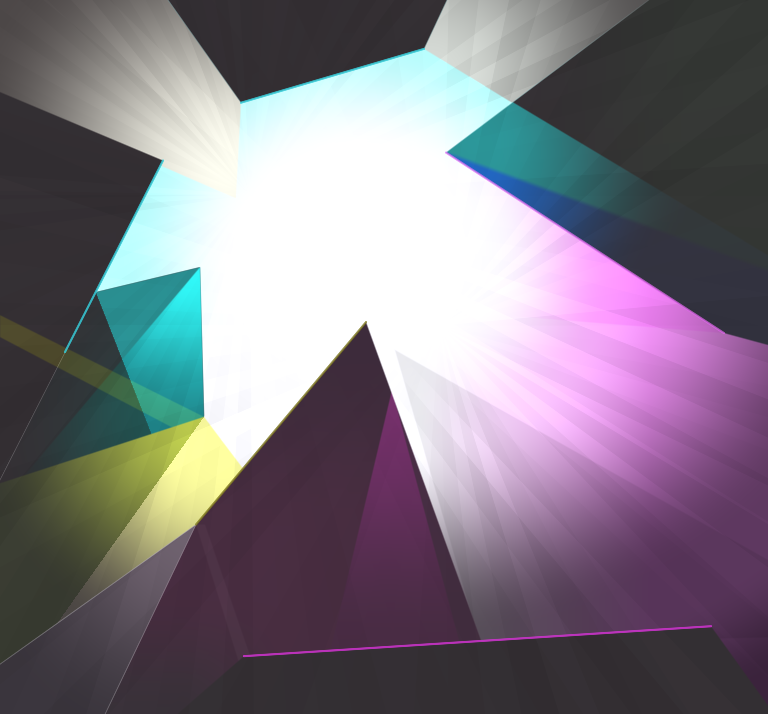
This background is drawn by a Shadertoy shader. Its source:

```glsl
const vec2 CANVAS = vec2(7.68, 7.16);
const vec3 DARK = vec3(.2, .182, .198);
const vec3 CYAN = vec3(.72, 1., 1.);
const vec3 TEAL = vec3(.17, .58, .59);

float hash(float n) { return fract(sin(n * 91.7) * 4375.5); }

// Smooth half plane: 1 on the left of the line from a to b
float side(vec2 p, vec2 a, vec2 b, float px) {
    vec2 d = normalize(b - a);
    return smoothstep(-px, px, d.x * (p.y - a.y) - d.y * (p.x - a.x));
}

// Convex shapes, corners counter-clockwise
float tri(vec2 p, vec2 a, vec2 b, vec2 c, float px) {
    return side(p, a, b, px) * side(p, b, c, px) * side(p, c, a, px);
}

float quad(vec2 p, vec2 a, vec2 b, vec2 c, vec2 d, float px) {
    return side(p, a, b, px) * side(p, b, c, px) * side(p, c, d, px) * side(p, d, a, px);
}

float segment(vec2 p, vec2 a, vec2 b, float px) {
    vec2 d = b - a;
    float t = clamp(dot(p - a, d) / dot(d, d), 0., 1.);
    return 1. - smoothstep(.006, .006 + px, length(p - a - d * t));
}

// Colour that fades with distance from a source
vec3 fade(vec2 p, vec2 source, vec3 near, vec3 far, float r0, float r1) {
    return mix(near, far, smoothstep(r0, r1, length(p - source)));
}

// Random tones in angular sectors around a source
float rayFan(vec2 p, vec2 source, float count, float px) {
    vec2 d = p - source;
    float a = atan(d.y, d.x) * count, cell = floor(a);
    float w = clamp(px * count / max(length(d), .01), .001, 1.);
    return mix(hash(cell), hash(cell + 1.), smoothstep(1. - w, 1., a - cell));
}

// White core, cyan above, magenta falling to grey at lower right
vec3 openLight(vec2 p) {
    float r = length((p - vec2(3.6, 4.6)) * vec2(.75, 1.));
    float dim = smoothstep(1.9, 3.9, r) * smoothstep(3., 4., p.x);
    float level = mix(1., .37, dim) - .14 * smoothstep(4.3, 5.2, r);
    float pink = .4 * clamp((p.x - 4.2) / 2.3, 0., 1.);
    pink *= smoothstep(.9, 1.9, r) * (1. - smoothstep(5.2, 5.8, p.y));
    vec3 col = level * vec3(1., 1. - pink, 1.02);
    float cool = smoothstep(1.3, 2.4, length(p - vec2(3.6, 4.4)));
    return mix(col, CYAN, cool * smoothstep(3.6, 4.4, p.y) * (1. - smoothstep(4.4, 5., p.x - max(p.y - 5.5, 0.))));
}

void mainImage(out vec4 fragColor, in vec2 fragCoord) {
    vec2 p = fragCoord / iResolution.xy * CANVAS;
    float px = CANVAS.y / iResolution.y;

    // Corners shared by walls and the shadows they cast
    vec2 topL = vec2(2.41, 6.13), topR = vec2(4.24, 6.67);
    vec2 rightA = vec2(4.46, 5.63), rightB = vec2(7.24, 3.82);
    vec2 leftA = vec2(1.63, 5.55), leftB = vec2(.65, 3.63), leftMid = vec2(.96, 4.23);
    vec2 tealTop = vec2(2., 4.48), tealLow = vec2(2.04, 2.98);
    vec2 peak = vec2(3.66, 3.93), foot = vec2(1.96, 1.9);
    vec2 floorL = vec2(2.44, .58), floorR = vec2(7.11, .88);

    vec3 col = openLight(p);
    // Magenta bounce below the right wall
    col *= 1. - vec3(0., .1, 0.) * tri(p, rightA, vec2(4.75, 4.02), rightB, px) * smoothstep(5., 6., p.x);
    col *= 1. - .08 * tri(p, vec2(3.95, 3.65), vec2(4.8, .7), vec2(9., .8), px);

    // Upper beams
    vec3 beam = fade(p, vec2(2.3, 5.4), vec3(1., 1., .95), vec3(.3, .28, .28), 0., 2.8);
    col = mix(col, beam, quad(p, vec2(2.36, 5.17), topL, vec2(1., 8.12), vec2(-3., 7.51), px));
    beam = fade(p, vec2(4.3, 6.4), vec3(.84, .86, .84), vec3(.33, .32, .32), .1, 2.4);
    col = mix(col, beam, quad(p, topR, vec2(5.12, 6.13), vec2(8., 8.3), vec2(4.7, 7.65), px));

    // Top block
    col = mix(col, DARK, quad(p, topL, topR, vec2(4.7, 7.65), vec2(1., 8.12), px));

    // Right shadow with its teal and blue spill
    vec3 shade = mix(DARK, vec3(.2, .21, .2), smoothstep(5., 7., p.x));
    vec3 spill = fade(p, rightA, TEAL, vec3(.2, .22, .23), .4, 2.5);
    shade = mix(shade, spill, side(p, vec2(7.68, 4.6), topR, px));
    spill = fade(p, rightA, vec3(.13, .4, .76), vec3(.2, .2, .25), .3, 2.3);
    shade = mix(shade, spill, side(p, vec2(7.68, 4.45), rightA, px * 3.));
    col = mix(col, shade, quad(p, rightA, rightB, vec2(11., 2.8), vec2(8.9, 8.98), px));

    // Left block and the teal shadow below it
    col = mix(col, DARK, tri(p, vec2(-2., 7.08), vec2(-1.7, -1.), leftA, px));
    float below = quad(p, leftMid, vec2(-1.7, -1.), tealLow, tealTop, px);
    col = mix(col, DARK, below);
    float underRay = side(p, vec2(0., 2.1), tealTop, px);
    float rightOfEdge = side(p, vec2(1.5, 2.85), leftMid, px);
    rightOfEdge = 1. - side(p, leftMid, vec2(1.5, 2.85), px) < .5 ? 1. : 1. - rightOfEdge;
    vec3 bright = fade(p, tealTop, vec3(.19, .97, .97), vec3(.12, .52, .54), 0., 1.7);
    vec3 faint = fade(p, tealLow, vec3(.13, .34, .33), DARK, .3, 2.3);
    col = mix(col, mix(mix(DARK, faint, .35 + .65 * (1. - underRay)), mix(bright, TEAL * .95, underRay), rightOfEdge), below);
    float stripe = quad(p, vec2(0., 3.78), vec2(1.9, 2.78), tealLow, vec2(0., 4.), px);
    col += stripe * vec3(.1, .1, -.03);

    // Yellow spill at lower left
    float spillMask = quad(p, tealLow, vec2(-2., 1.66), vec2(-2., -.93), vec2(2.54, 2.315), px);
    vec3 olive = fade(p, tealLow, vec3(.74, .8, .3), vec3(.22, .23, .19), 0., 2.3);
    vec3 pale = fade(p, vec2(2.2, 2.6), vec3(1., 1., .62), vec3(.3, .28, .27), .2, 2.2);
    col = mix(col, mix(olive, pale, side(p, vec2(.6, .95), tealLow, px) < .5 ? 1. : 0.), spillMask);
    beam = fade(p, foot, vec3(.43, .38, .43), vec3(.23, .21, .24), .1, 2.3);
    col = mix(col, beam, quad(p, foot, vec2(-2., -.93), vec2(-2., -2.), vec2(.1, -1.99), px));

    // Central plum shadow
    shade = mix(vec3(.24, .17, .23), vec3(.28, .175, .25), smoothstep(3.7, 1.8, p.y));
    shade = mix(shade, vec3(.22, .19, .22), smoothstep(1.2, 0., p.y) * smoothstep(3., 1.8, p.x));
    vec3 plum = mix(vec3(.28, .17, .26), vec3(.46, .19, .42), smoothstep(.7, 3.2, p.y));
    shade = mix(shade, plum, tri(p, vec2(3.92, 3.25), vec2(3.3, .62), vec2(4.81, .74), px));
    shade = mix(shade, vec3(.25, .18, .24), .8 * tri(p, vec2(3.92, 3.25), vec2(4.6, .7), vec2(4.81, .74), px));
    shade += .025 * quad(p, foot, vec2(2.55, 0.), vec2(2.7, 0.), vec2(2.05, 1.9), px);
    col = mix(col, shade, quad(p, peak, foot, vec2(.1, -1.99), vec2(5.4, -.9), px));

    // Floor block
    col = mix(col, DARK, quad(p, floorL, vec2(1.2, -.5), vec2(8.1, -.5), floorR, px));

    // Faint crossing rays away from the core
    float rays = rayFan(p, vec2(4.4, 3.9), 11., px) + rayFan(p, vec2(2.5, 5.2), 16., px) - 1.;
    col *= 1. + .06 * rays * smoothstep(1., 2.5, length(p - vec2(3.5, 4.6)));

    // Thin lit wall edges
    col = mix(col, vec3(.2, .8, .85), .8 * segment(p, topL, topR, px));
    col = mix(col, vec3(.2, .8, .85), .8 * segment(p, leftA, leftB, px));
    col = mix(col, vec3(.85, .2, .85), .8 * segment(p, floorL, floorR, px));
    col = mix(col, vec3(.9, .4, .95), .6 * segment(p, rightA, rightB, px));
    col = mix(col, vec3(.5, .48, .1), .7 * segment(p, peak, foot, px));
    fragColor = vec4(clamp(col, 0., 1.), 1.);
}
```
